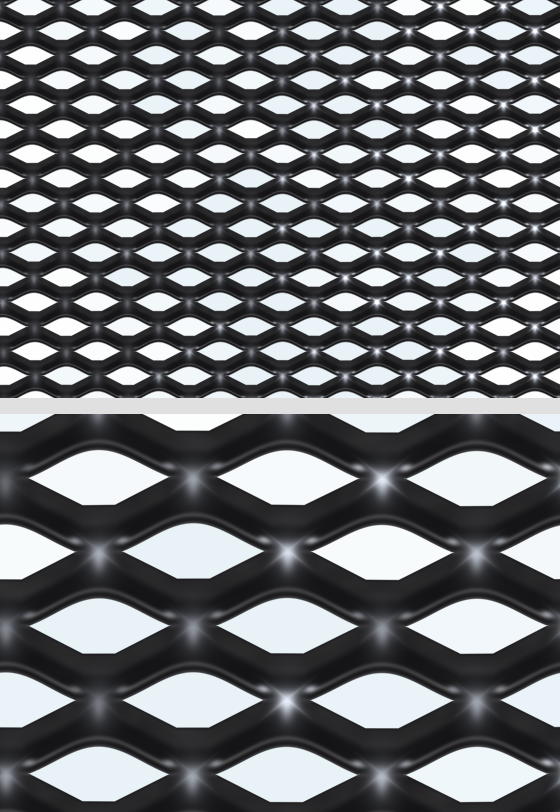
Top, the full canvas; bottom, a detail of the centre.
Give the GLSL for this texture, as a WebGL 2 fragment shader.

```glsl
#version 300 es
precision highp float;
// Glossy black expanded-metal mesh over a pale backdrop. Two interleaved
// rectangular lattices give the staggered holes; each hole has an arched top
// and a trapezoid base, and glints sit on the joints between the strands.
uniform vec2 u_resolution;
out vec4 fragColor;

const vec2 PERIOD = vec2(1.0, 0.78); // one lattice cell, in hole pitches

vec2 hash2(vec2 p) {
    p = vec2(dot(p, vec2(127.1, 311.7)), dot(p, vec2(269.5, 183.3)));
    return fract(sin(p) * 43758.55) * 2.0 - 1.0;
}

float gradientNoise(vec2 p) {
    vec2 i = floor(p), f = p - i;
    vec2 s = f * f * f * (f * (f * 6.0 - 15.0) + 10.0);
    vec2 e = vec2(1.0, 0.0);
    float a = dot(hash2(i), f), b = dot(hash2(i + e.xy), f - e.xy);
    float c = dot(hash2(i + e.yx), f - e.yx), d = dot(hash2(i + 1.0), f - 1.0);
    return mix(mix(a, b, s.x), mix(c, d, s.x), s.y);
}

// Offset from the nearest lattice point.
vec2 latticeOffset(vec2 q, vec2 origin) {
    return q - origin - PERIOD * floor((q - origin) / PERIOD + 0.5);
}

float gauss(vec2 p, vec2 radius) {
    p /= radius;
    return exp(-dot(p, p));
}

// Heights of the arched upper edge (x) and the flat-bottomed lower edge (y).
vec2 holeEdges(float x) {
    float t = abs(x) / 0.375, c = min(t, 1.0);
    float arch = mix(0.5 + 0.5 * cos(3.14159 * c), 1.0 - c * c, 0.5);
    return vec2(0.145 * arch, -0.145 * min(1.0, (1.0 - t) / 0.77)) - 0.005;
}

// Light caught by one joint; strength grows from dull to star-like.
float jointGlint(vec2 n, float strength) {
    float body = 0.17 * gauss(n + vec2(0.0, 0.03), vec2(0.09, 0.14));
    float streak = 0.45 * gauss(n + vec2(0.0, 0.05), vec2(0.035, 0.06));
    vec2 side = vec2(abs(n.x) - 0.125, n.y - 0.055 - 0.2 * (abs(n.x) - 0.125));
    float spots = 0.6 * gauss(side, vec2(0.032, 0.018));
    vec2 m = n * vec2(1.0, 1.25);
    float star = exp(-abs(m.x * m.x - m.y * m.y) * 260.0 - dot(m, m) * 75.0);
    return body + strength * (streak + spots) + 0.65 * star * strength * strength;
}

void main() {
    vec2 p = gl_FragCoord.xy / u_resolution.y;
    float pixel = 1.0 / (0.1588 * u_resolution.y);
    vec2 q = p / 0.1588;

    // Slight skew of the sheet toward the lower left, plus hand-made wobble.
    q.x -= 0.1 * (1.0 - p.y) * (1.0 - smoothstep(0.0, 5.0, q.x));
    q += 0.015 * vec2(gradientNoise(q * 0.7), gradientNoise(q * 0.7 + 31.0));

    float opening = 0.0, wall = 0.0, rim = 0.0, glint = 0.0;
    vec2 holeCenter = vec2(0.0);
    for (int k = 0; k < 2; k++) {
        vec2 origin = vec2(0.966 - 0.5 * float(k), 0.356 + 0.39 * float(k));
        vec2 h = latticeOffset(q, origin);
        vec2 edge = holeEdges(h.x);
        float dist = max(h.y - edge.x, edge.y - h.y) / 1.1;
        float cover = 1.0 - smoothstep(-0.8 * pixel, 0.8 * pixel, dist);
        if (cover > opening) {
            opening = cover;
            holeCenter = q - h;
        }

        // Charcoal side wall under the hole.
        float below = edge.y - h.y;
        float band = smoothstep(-0.01, 0.02, below) * (1.0 - smoothstep(0.08, 0.14, below));
        wall = max(wall, band * (1.0 - smoothstep(0.3, 0.46, abs(h.x))));

        // Thin lit bevel following the arch, and a faint cut edge.
        float above = h.y - edge.x;
        float fade = 1.0 - smoothstep(0.3, 0.47, abs(h.x));
        float bevel = exp(-pow((above - 0.045) / 0.014, 2.0));
        float cut = exp(-pow(above / 0.012, 2.0));
        rim = max(rim, fade * (bevel * (0.14 + 0.6 * h.x * h.x) + 0.16 * cut));

        // Joints lie half a pitch beside the holes; brighter to the lower right.
        vec2 n = latticeOffset(q, origin + vec2(0.5, 0.0));
        vec2 joint = q - n;
        float side = smoothstep(2.0, 8.8, joint.x + 0.35 * (6.3 - joint.y));
        float strength = 0.3 + 0.65 * side + 0.22 * hash2(floor(joint * 8.0 + 0.5)).x;
        glint += jointGlint(n, max(strength, 0.1));
    }

    // Black lacquer with soft mottling and bluish reflections.
    float mottle = gradientNoise(q * vec2(5.0, 9.0));
    vec3 metal = vec3(0.082, 0.082, 0.09) + 0.015 * mottle;
    metal += vec3(0.072, 0.07, 0.068) * wall * (1.0 + 0.4 * mottle);
    metal += rim * vec3(1.0, 0.98, 0.97);
    metal += glint * vec3(0.92, 0.95, 1.0);

    // Backdrop: pale blue in the middle, whiter patches toward the sides.
    float whiteness = 0.3 + 0.1 * abs(holeCenter.x - 4.4)
                    + 0.9 * gradientNoise(holeCenter * 0.65 + 7.0);
    vec3 backdrop = mix(vec3(0.91, 0.95, 0.97), vec3(0.995), smoothstep(0.25, 0.8, whiteness));

    fragColor = vec4(mix(min(metal, 1.0), backdrop, opening), 1.0);
}
```
